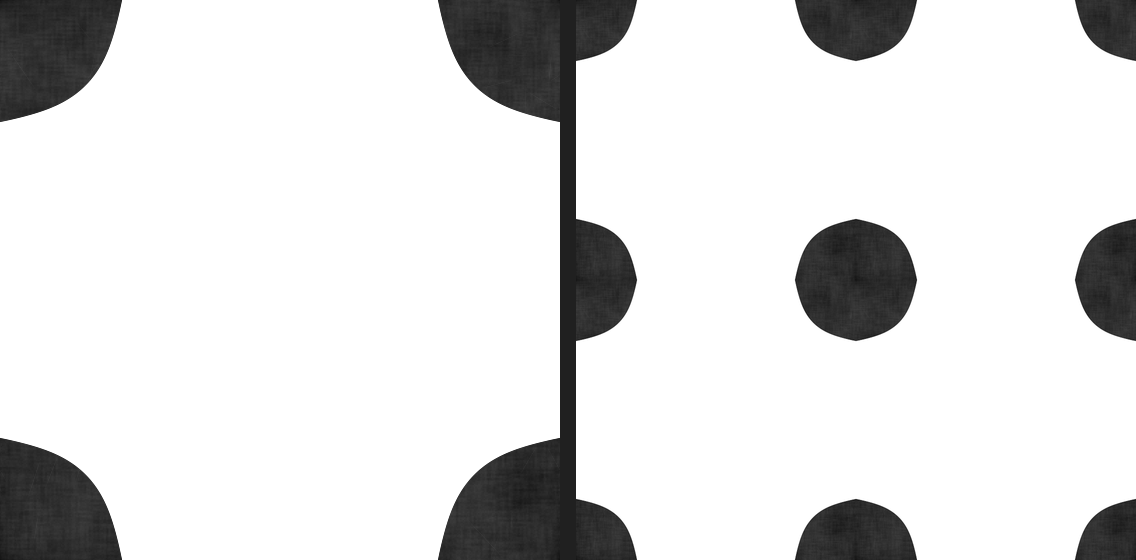
Left, the tile; right, the same tile 2 across and 2 down.
This pattern is drawn by a three.js fragment shader. Its source:

```glsl
varying vec2 vUv;

const float REPEATS = 1.0;         // dots across and down
const float DOT_RADIUS = 0.2181;   // reach along the axes
const float DIAGONAL_DIP = 0.002;  // shortening along the diagonals
const float SIDE_FLATTEN = 0.0195; // flattening between axis and diagonal
const float EDGE_SOFT = 0.001;
const vec3 PAPER = vec3(1.0);
const vec3 CHALKBOARD = vec3(0.182);
const float MOTTLE = 0.13;
const float WEAVE = 0.035;
const float GRAIN = 0.025;
const float SCRATCH = 0.03;
const int SCRATCH_COUNT = 48;
const float SCRATCH_WIDTH = 0.0009;

float hash(vec2 p) {
  return fract(sin(dot(p, vec2(127.1, 311.7))) * 43758.5453);
}

// Value noise on a lattice that wraps after "cells" steps
float wrapNoise(vec2 uv, vec2 cells) {
  vec2 p = uv * cells;
  vec2 i = floor(p);
  vec2 f = fract(p);
  f = f * f * (3.0 - 2.0 * f);
  vec2 a = mod(i, cells);
  vec2 b = mod(i + 1.0, cells);
  return mix(mix(hash(a), hash(vec2(b.x, a.y)), f.x),
             mix(hash(vec2(a.x, b.y)), hash(b), f.x), f.y);
}

float wrapFbm(vec2 uv, float cells) {
  float sum = 0.0;
  float weight = 0.5;
  for (int i = 0; i < 5; i++) {
    sum += weight * wrapNoise(uv, vec2(cells));
    cells *= 2.0;
    weight *= 0.55;
  }
  return sum / 1.055;
}

// Radial distance to a dot with slight points on its axes
float dotDistance(vec2 p) {
  float s = 2.0 * abs(p.x * p.y) / max(dot(p, p), 1e-6);
  float radius = DOT_RADIUS - DIAGONAL_DIP * s - SIDE_FLATTEN * s * (1.0 - s);
  return length(p) - radius;
}

// Faint straight scratches scattered over the dot
float scratches(vec2 p) {
  float sum = 0.0;
  for (int i = 0; i < SCRATCH_COUNT; i++) {
    float id = float(i);
    vec2 center = (vec2(hash(vec2(id, 1.0)), hash(vec2(id, 2.0))) - 0.5) * 2.0 * DOT_RADIUS;
    float angle = 6.2832 * hash(vec2(id, 3.0));
    float halfLength = mix(0.015, 0.07, hash(vec2(id, 4.0)));
    vec2 along = vec2(cos(angle), sin(angle));
    vec2 d = p - center;
    float t = dot(d, along);
    float across = abs(dot(d, vec2(-along.y, along.x)));
    float line = 1.0 - smoothstep(0.0, SCRATCH_WIDTH * 1.5, across);
    float fade = 1.0 - smoothstep(0.3, 1.0, abs(t) / halfLength);
    sum += line * fade * hash(vec2(id, 5.0));
  }
  return min(sum, 1.0);
}

// Worn slate surface: clouds, crossed fibres, grain and scratches
vec3 chalkboard(vec2 uv, vec2 p) {
  float clouds = wrapFbm(uv, 14.0) - 0.5;
  float fibres = wrapNoise(uv, vec2(40.0, 256.0)) + wrapNoise(uv, vec2(256.0, 40.0)) - 1.0;
  float grain = wrapNoise(uv, vec2(400.0)) - 0.5;
  float tone = MOTTLE * clouds + WEAVE * fibres + GRAIN * grain + SCRATCH * scratches(p);
  return CHALKBOARD + tone;
}

void main() {
  vec2 uv = fract(vUv * REPEATS);
  // Dots sit on the tile corners
  vec2 p = fract(uv + 0.5) - 0.5;
  float ink = 1.0 - smoothstep(-EDGE_SOFT, EDGE_SOFT, dotDistance(p));
  gl_FragColor = vec4(mix(PAPER, chalkboard(uv, p), ink), 1.0);
}
```
